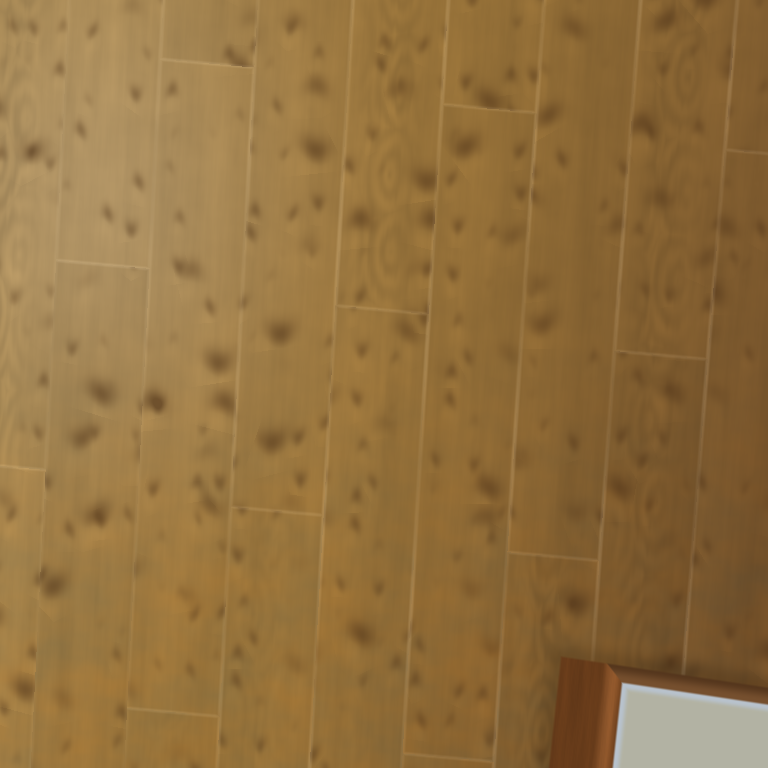
Write a Shadertoy shader that draws this texture.

```glsl
const vec2 PLANK = vec2(0.122, 0.845);   // width and length
const vec2 FIRST_JOINT = vec2(0.309, 0.34);
const float STAGGER = 0.262;             // joint shift per column

const vec3 PALE_OAK = vec3(0.65, 0.52, 0.30);
const vec3 OCHRE = vec3(0.59, 0.445, 0.22);
const vec3 UMBER = vec3(0.43, 0.30, 0.155);
const vec3 GLARE = vec3(0.70, 0.60, 0.44);
const vec3 KNOT = vec3(0.30, 0.19, 0.09);
const vec3 PANEL = vec3(0.70, 0.70, 0.64);
const vec3 PANEL_RIM = vec3(0.72, 0.76, 0.80);

float hash(vec2 p) {
    vec3 q = fract(p.xyx * 0.1031);
    q += dot(q, q.yzx + 33.33);
    return fract((q.x + q.y) * q.z);
}

// Offset to the nearest scattered point (xy) and its random value (z)
vec3 cellular(vec2 p) {
    vec2 cell = floor(p);
    vec3 nearest = vec3(9.0);
    for (int j = -1; j <= 1; j++)
    for (int i = -1; i <= 1; i++) {
        vec2 id = cell + vec2(i, j);
        vec2 offset = p - id - 0.15 - 0.7 * vec2(hash(id), hash(id + 57.3));
        if (dot(offset, offset) < dot(nearest.xy, nearest.xy))
            nearest = vec3(offset, hash(id + 113.7));
    }
    return nearest;
}

float layeredSines(vec2 p, float seed) {
    float sum = 0.0, amp = 0.5;
    for (int i = 0; i < 5; i++) {
        sum += amp * sin(p.x + seed + 1.3 * sin(p.y + seed * 1.7));
        p = mat2(0.8, 0.6, -0.6, 0.8) * p * 1.9;
        amp *= 0.7;
        seed += 1.7;
    }
    return sum;
}

float band(float dist, float halfWidth, float soft) {
    return 1.0 - smoothstep(halfWidth - soft, halfWidth + soft, abs(dist));
}

// Light falls off from the upper left to the lower right
vec3 litWood(vec2 uv) {
    float t = uv.x * 0.85 + (1.0 - uv.y) * 0.25;
    vec3 wood = mix(PALE_OAK, OCHRE, smoothstep(0.0, 0.5, t));
    wood = mix(wood, UMBER, smoothstep(0.45, 1.15, t));
    vec2 fromGlare = (uv - vec2(0.12, 0.73)) * vec2(1.3, 1.0);
    return mix(wood, GLARE, 0.65 * exp(-9.0 * dot(fromGlare, fromGlare)));
}

// Dark spot with a pale curl beside it; returns darkness, negative if pale
float knots(vec2 p, float size) {
    vec3 spot = cellular(p);
    float strength = smoothstep(0.35, 1.0, spot.z);
    vec2 d = spot.xy / (size * (0.6 + 0.7 * spot.z));
    d.y += 0.35 * sin(d.x * 1.5 + spot.z * 40.0);
    vec2 curl = d + vec2(0.3, 1.5);
    return strength * (exp(-dot(d, d)) - 0.35 * exp(-0.6 * dot(curl, curl)));
}

// Chained oval rings down the heart of a plank
float heartRings(vec2 p, float across, float warp) {
    float rings = sin(length(cellular(p).xy) * 24.0 + warp * 2.0);
    float heart = (across - 0.45) / 0.26;
    return rings * exp(-heart * heart);
}

vec3 floorColor(vec2 uv, float px) {
    // Leaning columns, each cut into staggered planks
    float x = uv.x - (uv.y - 0.5) * (0.05 + 0.035 * uv.x * uv.x);
    float column = (x - FIRST_JOINT.x) / PLANK.x;
    float col = floor(column), across = fract(column);
    float along = (uv.y + 0.09 * across * PLANK.x - FIRST_JOINT.y - STAGGER * col) / PLANK.y;
    vec2 id = vec2(col, floor(along)) + 20.0;
    float tone = hash(id), seed = tone * 40.0;

    // Grain and figure
    float grain = layeredSines(vec2(x * 48.0, uv.y * 3.5), seed);
    float fine = layeredSines(vec2(x * 150.0, uv.y * 9.0), seed + 5.0);
    float mottle = layeredSines(uv * vec2(16.0, 22.0), seed + 9.0);
    float figured = smoothstep(0.45, 0.8, hash(id + 7.0));
    float rings = figured * heartRings(vec2(x * 17.0, uv.y * 8.0) + seed, across, grain);
    vec3 wood = litWood(uv);
    wood *= 1.0 + 0.05 * (tone - 0.5) + 0.028 * grain + 0.014 * fine
          + 0.018 * mottle + 0.035 * rings;
    wood += vec3(0.02, 0.0, -0.015) * mottle * smoothstep(0.7, 0.0, uv.y);

    // Knots, large and small
    float dark = 0.55 * knots(vec2(x * 12.0, uv.y * 13.0) + seed, 0.17)
               + 0.4 * knots(vec2(x * 24.0, uv.y * 17.0) + seed, 0.15);
    wood = mix(wood, KNOT, clamp(dark, 0.0, 0.6)) * (1.0 + 0.3 * max(-dark, 0.0));

    // Worn, pale seams
    float soft = max(px, 0.0018);
    float seamId = floor(column + 0.5);
    float worn = 0.75 + 0.25 * sin(uv.y * 17.0 + seamId * 2.3);
    float seam = band((column - seamId) * PLANK.x, 0.0025, soft) * worn
               * mix(0.35, 1.0, smoothstep(0.1, 0.45, uv.x));
    float joint = band((along - floor(along + 0.5)) * PLANK.y, 0.002, soft);
    return wood + vec3(0.075, 0.08, 0.085) * max(seam, 0.65 * joint);
}

// Framed panel; edge holds the distances inside its left and top sides
vec3 addPanel(vec3 color, vec2 edge, vec2 uv, float px) {
    float soft = max(px, 0.002);
    float streak = layeredSines(vec2(edge.x * 190.0, uv.y * 12.0), 3.0);
    vec3 side = mix(vec3(0.40, 0.23, 0.10), vec3(0.56, 0.34, 0.17), band(edge.x + 0.013, 0.009, 0.008));
    side *= 1.0 + 0.05 * streak;
    vec3 top = mix(vec3(0.33, 0.21, 0.11), vec3(0.46, 0.31, 0.18), smoothstep(-0.022, -0.004, edge.y));
    vec3 frame = mix(side, top, smoothstep(-soft, soft, edge.x - edge.y));
    float outer = min(edge.x + 0.083, edge.y + 0.022);
    float inner = min(edge.x, edge.y);
    color *= 1.0 - 0.15 * smoothstep(-0.03, 0.0, outer);
    color = mix(color, frame, smoothstep(-soft, soft, outer));
    vec3 face = mix(PANEL_RIM, PANEL, smoothstep(0.003, 0.012, inner));
    return mix(color, face, smoothstep(-soft, soft, inner));
}

void mainImage(out vec4 fragColor, in vec2 fragCoord) {
    vec2 uv = fragCoord / iResolution.xy;
    float px = 1.0 / iResolution.y;
    vec2 corner = uv - vec2(0.81, 0.111);
    vec2 edge = vec2(corner.x - 0.11 * corner.y, -corner.y - 0.15 * corner.x);
    fragColor = vec4(addPanel(floorColor(uv, px), edge, uv, px), 1.0);
}
```
